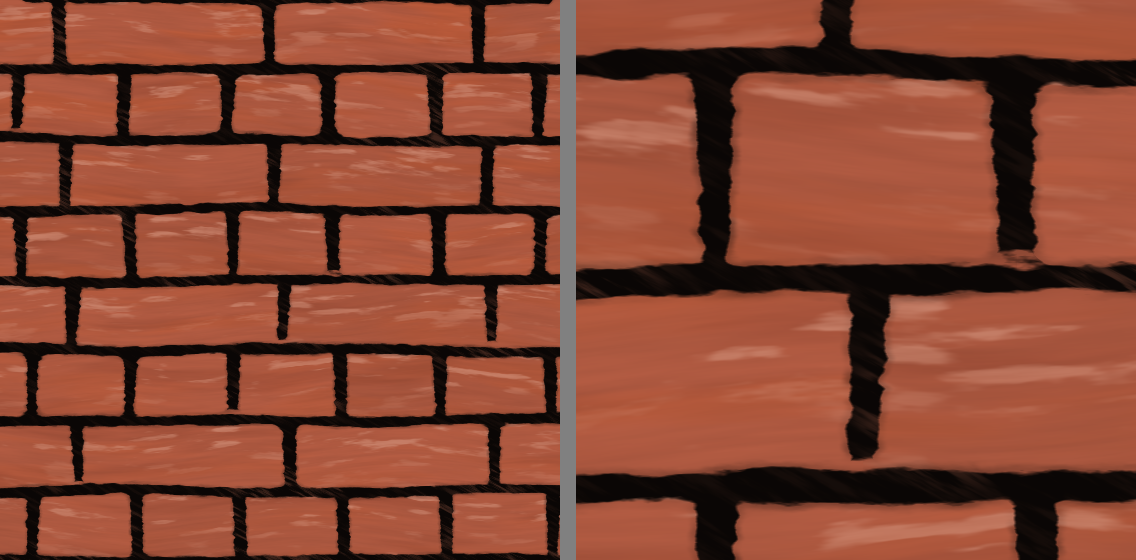
Left, the full canvas; right, a detail of the centre.
Write a Shadertoy shader that draws this texture.

```glsl
// Hand-painted brick wall: eight courses alternating long and short bricks.
// Wavering bed lines and tapered joints are distance fields, blended for rounded
// corners and frayed by noise; stretched noise paints the streaks and pale dabs.

const float COURSES = 8.0;
const float LONG_BRICK = 0.371;
const float SHORT_BRICK = 0.185;
const vec3 CLAY = vec3(0.675, 0.345, 0.25);
const vec3 CLAY_WARM = vec3(0.70, 0.335, 0.21);
const vec3 CLAY_DARK = vec3(0.59, 0.285, 0.20);
const vec3 CLAY_PALE = vec3(0.80, 0.54, 0.45);
const vec3 INK = vec3(0.04, 0.024, 0.018);
const vec3 INK_DRY = vec3(0.26, 0.15, 0.115);

float hash(vec2 p) {
    return fract(sin(dot(p, vec2(127.1, 311.7))) * 43758.5453);
}

float noise(vec2 p) {
    vec2 i = floor(p), f = fract(p);
    f = f * f * (3.0 - 2.0 * f);
    return mix(mix(hash(i), hash(i + vec2(1, 0)), f.x),
               mix(hash(i + vec2(0, 1)), hash(i + vec2(1, 1)), f.x), f.y);
}

float fbm(vec2 p) {
    float sum = 0.0, gain = 0.5;
    for (int i = 0; i < 4; i++) {
        sum += gain * noise(p);
        p = p * 2.03 + 17.3;
        gain *= 0.5;
    }
    return sum / 0.9375;
}

float smoothMin(float a, float b, float k) {
    float h = max(k - abs(a - b), 0.0) / k;
    return min(a, b) - 0.25 * h * h * k;
}

// Height of a bed line, measured down from the top
float bedHeight(float x, float line) {
    return line / COURSES + 0.012 * (noise(vec2(x * 4.5, line * 7.3)) - 0.5);
}

// Distance to a bed line that swells, thins and sometimes breaks
float bedDistance(vec2 p, float line, float height) {
    float swell = noise(vec2(p.x * 13.0, line * 5.1 + 3.0));
    float gap = 1.0 - smoothstep(0.02, 0.12, noise(vec2(p.x * 9.0, line * 9.7 + 40.0)));
    return abs(p.y - height) - (0.0065 + 0.004 * swell - 0.011 * gap);
}

// Distance to the nearest upright joint; also returns its index and centre
float jointDistance(vec2 p, float row, float below, out float index, out float centre) {
    bool isShort = mod(row, 2.0) > 0.5;
    float period = isShort ? SHORT_BRICK : LONG_BRICK;
    float start = (isShort ? 0.03 : 0.113) + 0.0045 * row;
    index = floor((p.x - start) / period + 0.5);
    vec2 id = vec2(index, row);
    float lean = (hash(id + 4.2) - 0.5) * 0.08;
    centre = start + index * period + 0.014 * (hash(id) - 0.5) + lean * (below - 0.06);
    float taper = 0.06 * hash(id + 8.6) * (0.06 - below);
    float side = sign(p.x - centre);
    float rough = 0.003 * (noise(vec2(index * 3.0 + side, p.y * 150.0)) - 0.5);
    float halfWidth = 0.0095 + 0.003 * hash(id + 2.7) + taper + rough;
    float foot = below - mix(0.105, 0.16, hash(id + 6.1));
    return max(abs(p.x - centre) - halfWidth, foot);
}

// Clay with long brush streaks and pale dabs near the top of each brick
vec3 paintBrick(vec2 p, vec2 id, float below) {
    float bend = 0.012 * sin(p.x * 11.0 + 6.28 * hash(id));
    vec2 q = vec2(p.x, p.y + bend);
    float broad = fbm(q * vec2(5.0, 38.0) + 9.0);
    float bristle = fbm(q * vec2(14.0, 190.0));
    float warm = smoothstep(0.4, 0.75, broad) * mix(0.85, 0.35, p.y);
    vec3 colour = mix(CLAY, CLAY_WARM, warm);
    colour = mix(colour, CLAY_DARK, 0.5 * smoothstep(0.52, 0.8, fbm(q * vec2(4.0, 30.0) + 31.0)));
    colour *= 0.97 + 0.05 * hash(id + 1.9) + 0.10 * (bristle - 0.5);
    float dab = fbm(q * vec2(15.0, 75.0) + 60.0 * hash(id + 5.5));
    float high = mix(0.35, 1.0, 1.0 - smoothstep(0.04, 0.09, below));
    float pale = smoothstep(0.56, 0.74, dab) * high * (0.5 + 0.7 * bristle);
    return mix(colour, CLAY_PALE, 0.75 * pale);
}

// Dark ink with slanted dry-brush scratches
vec3 paintInk(vec2 p) {
    float scratch = fbm(vec2(p.x + 1.8 * p.y, p.y * 1.8 - p.x) * vec2(18.0, 95.0));
    float dry = smoothstep(0.45, 0.75, noise(p * vec2(9.0, 14.0) + 20.0));
    return mix(INK, INK_DRY, smoothstep(0.42, 0.8, scratch) * (0.2 + 0.7 * dry));
}

void mainImage(out vec4 fragColor, in vec2 fragCoord) {
    vec2 p = fragCoord / iResolution.xy;
    p.y = 1.0 - p.y;

    // Nearest bed line, and the course on this side of it
    float line = floor(p.y * COURSES + 0.5);
    float height = bedHeight(p.x, line);
    float row = p.y < height ? line - 1.0 : line;
    float below = p.y - bedHeight(p.x, row);

    float index, centre;
    float joint = jointDistance(p, row, below, index, centre);
    float bed = bedDistance(p, line, height);
    vec2 brick = vec2(p.x < centre ? index - 1.0 : index, row);

    // Rounded junctions and frayed edges
    float corner = mix(0.004, 0.024, pow(hash(vec2(index, row) + 3.3), 2.0));
    float d = smoothMin(bed, joint, corner);
    d += 0.006 * (fbm(p * vec2(50.0, 170.0)) - 0.5);
    float soft = max(0.0014, 1.0 / iResolution.y);
    float cover = 1.0 - smoothstep(-soft, soft, d);
    float smudge = 0.35 * (1.0 - smoothstep(0.0, 0.006, d)) * noise(p * vec2(30.0, 120.0));

    vec3 colour = paintBrick(p, brick, below);
    colour = mix(colour, paintInk(p), max(cover, smudge));
    fragColor = vec4(colour, 1.0);
}
```
